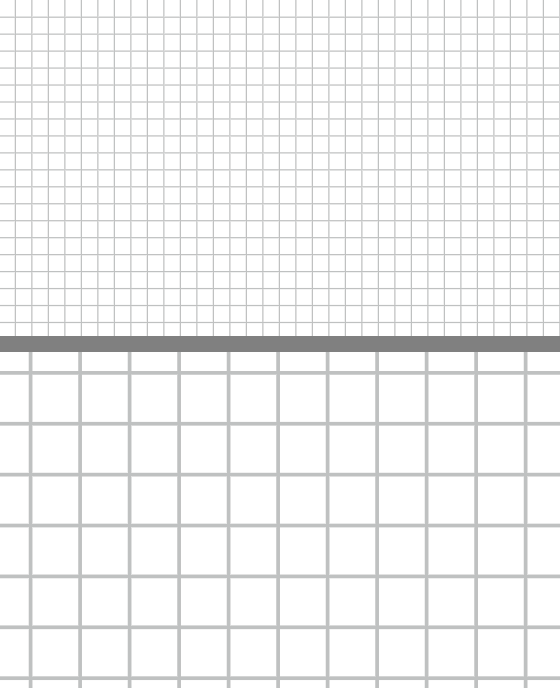
Top, the full canvas; bottom, a detail of the centre.
Reproduce this pattern procedurally as a WebGL 2 fragment shader.

```glsl
#version 300 es
precision highp float;

uniform vec2 u_resolution;
out vec4 fragColor;

// Share of a pixel covered by the nearest line on each axis
vec2 lineCoverage(vec2 p, vec2 origin, vec2 spacing, float width, float pixel) {
    vec2 dist = abs(fract((p - origin) / spacing + 0.5) - 0.5) * spacing;
    vec2 covered = (0.5 * (width + pixel) - dist) / pixel;
    return clamp(covered, 0.0, min(width / pixel, 1.0));
}

void main() {
    // Canvas units: height is 1
    vec2 p = gl_FragCoord.xy / u_resolution.y;
    float pixel = 1.0 / u_resolution.y;

    // Thin ruled grid, cells slightly taller than wide
    vec2 lines = lineCoverage(p, vec2(0.0457, 0.0402), vec2(0.04911, 0.05048), 0.0037, pixel);

    // The top margin stays open
    lines.y *= step(p.y, 0.98);

    vec3 paper = vec3(1.0);
    vec3 rule = vec3(0.75, 0.755, 0.755);
    fragColor = vec4(mix(paper, rule, max(lines.x, lines.y)), 1.0);
}
```
